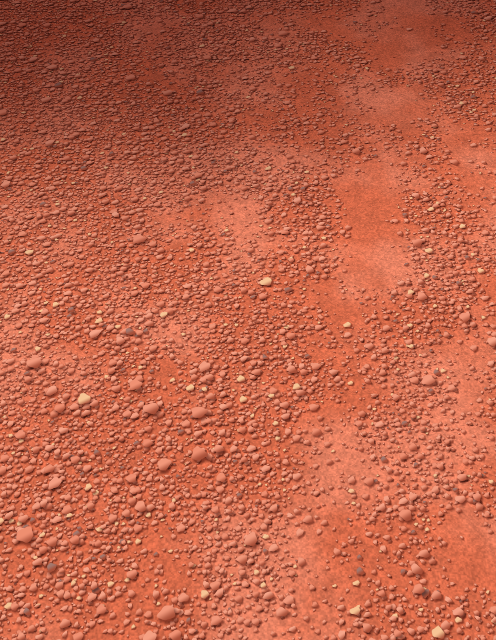
A Shadertoy shader for this texture:

```glsl
#define TILT 0.5
#define LIGHT_DIR vec2(-0.53, 0.85)
#define SOFTNESS 0.0013
#define GRAIN 0.17
#define SOIL vec3(0.85, 0.42, 0.29)
#define DUST vec3(0.93, 0.54, 0.42)
#define STONE_LIT vec3(0.97, 0.65, 0.54)
#define STONE_DARK vec3(0.66, 0.31, 0.22)
#define SHADOW_TINT vec3(0.62, 0.52, 0.50)
#define DUSK_TINT vec3(0.59, 0.50, 0.50)

vec3 hash3(vec2 p) {
    vec3 q = fract(p.xyx * vec3(0.1031, 0.1030, 0.0973));
    q += dot(q, q.yxz + 33.33);
    return fract((q.xxy + q.yzz) * q.zyx);
}

float noise(vec2 p) {
    vec2 i = floor(p), f = fract(p);
    f = f * f * (3.0 - 2.0 * f);
    float low = mix(hash3(i).x, hash3(i + vec2(1, 0)).x, f.x);
    float high = mix(hash3(i + vec2(0, 1)).x, hash3(i + vec2(1, 1)).x, f.x);
    return mix(low, high, f.y);
}

float fbm(vec2 p) {
    float sum = 0.0, amp = 0.5;
    for (int i = 0; i < 4; i++) {
        sum += amp * noise(p);
        p = mat2(1.6, 1.2, -1.2, 1.6) * p + 7.3;
        amp *= 0.5;
    }
    return sum / 0.9375;
}

// Share of ground covered by stones: clumps, thinner along a worn track
float stoneCover(vec2 ground) {
    float clump = 0.6 * noise(ground * 7.0 + 40.0) + 0.4 * noise(ground * 19.0 + 11.0);
    float offset = (ground.x - 0.1 - 0.2 * ground.y) / 0.09;
    float track = exp(-offset * offset);
    return smoothstep(0.12, 0.78, clump + 0.1 - 0.3 * ground.x - 0.28 * track);
}

// Rounded, uneven outline; negative inside
float stoneDistance(vec2 p, float radius, vec3 rnd) {
    float turn = 6.2832 * rnd.x;
    p = mat2(cos(turn), sin(turn), -sin(turn), cos(turn)) * p;
    p.y *= 1.0 + 0.5 * rnd.y;
    float a = atan(p.y, p.x);
    float wobble = 0.10 * sin(3.0 * a + 9.0 * rnd.z) + 0.06 * sin(5.0 * a + 20.0 * rnd.y);
    return length(p) * (1.0 + wobble) - radius;
}

// One size of stones, with shadows laid under them
vec3 addStones(vec3 base, vec2 ground, float cell, float density, float blur) {
    vec2 p = ground / cell + 90.0 + 700.0 * cell;
    vec2 home = floor(p);
    float edge = blur / cell, shadow = 0.0, alpha = 0.0;
    vec3 stones = vec3(0.0);
    for (int y = -1; y <= 1; y++)
    for (int x = -1; x <= 1; x++) {
        vec2 id = home + vec2(x, y);
        vec3 place = hash3(id), look = hash3(id + 317.0);
        vec2 center = id + 0.5 + 0.7 * (place.xy - 0.5);
        vec2 q = p - center;
        if (place.z > density * stoneCover(ground + (center - p) * cell)) continue;

        float radius = mix(0.23, 0.46, look.x * look.x);
        float d = stoneDistance(q, radius, look);
        float shadowDistance = stoneDistance(q + LIGHT_DIR * radius * 0.5, radius, look);
        shadow = max(shadow, 1.0 - smoothstep(-0.12, 0.12 + edge, shadowDistance));

        // Sunlit crown, shaded lower side, varied mineral tint
        float slope = dot(q, LIGHT_DIR) / radius;
        float lit = smoothstep(-0.95, 0.35, slope + 0.5 * (look.z - 0.5));
        vec3 crown = mix(DUST, STONE_LIT, 0.15 + 0.85 * look.y);
        crown = mix(crown, vec3(0.97, 0.77, 0.58), step(0.965, look.z));
        crown = mix(crown, vec3(0.64, 0.47, 0.43), step(look.z, 0.03));
        vec3 tone = mix(STONE_DARK, crown, lit);
        float inside = 1.0 - smoothstep(-edge, edge, d);
        float total = inside + alpha * (1.0 - inside);
        stones = mix(stones, tone, inside / max(total, 0.001));
        alpha = total;
    }
    base *= mix(vec3(1.0), SHADOW_TINT, shadow);
    return mix(base, stones, alpha);
}

void mainImage(out vec4 fragColor, in vec2 fragCoord) {
    vec2 uv = fragCoord / iResolution.y;
    float middle = 0.5 * iResolution.x / iResolution.y;

    // Ground plane receding towards the top
    float depth = 1.0 / (1.0 - TILT * uv.y);
    vec2 ground = vec2(uv.x - middle, uv.y) * depth;
    float blur = max(SOFTNESS, 0.8 / iResolution.y) * depth;

    // Soil with pale dust and fine grit
    float dust = smoothstep(0.38, 0.72, fbm(ground * 6.0 + 20.0));
    vec3 color = mix(SOIL, DUST, 0.75 * dust);
    float grit = 0.5 * noise(ground * 210.0) + 0.5 * noise(ground * 390.0 + 5.0);
    color *= 1.0 + 2.0 * GRAIN * (grit - 0.5);
    color *= 0.93 + 0.14 * fbm(ground * 38.0);

    // Stones from gravel up to scattered pebbles
    color = addStones(color, ground, 0.0085, 0.60, blur);
    color = addStones(color, ground, 0.0135, 0.75, blur);
    color = addStones(color, ground, 0.0200, 0.62, blur);
    color = addStones(color, ground, 0.0330, 0.10, blur);

    // Dusk falling over the far left corner
    float dusk = uv.y - 0.2 * uv.x + 0.16 * (fbm(uv * 4.0) - 0.5);
    color *= mix(vec3(1.0), DUSK_TINT, smoothstep(0.52, 0.96, dusk));
    fragColor = vec4(clamp(color, 0.0, 1.0), 1.0);
}
```
